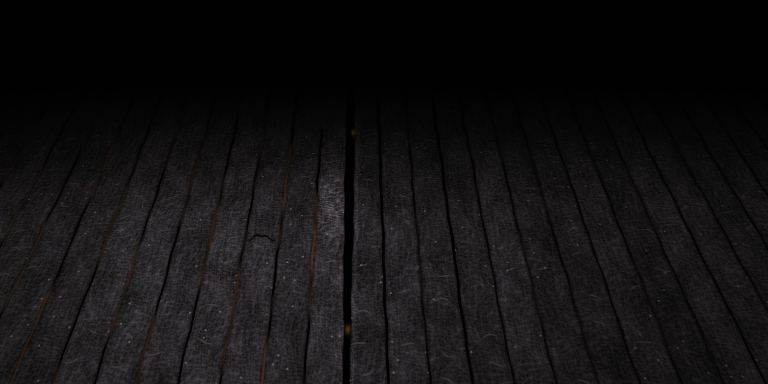
This texture is drawn by a WebGL 1 fragment shader. Its source:

```glsl
precision highp float;
uniform vec2 u_resolution;

const vec2 VANISH = vec2(0.9375, 2.107);   // where the seams converge
const float PLANK = 0.1094;                // plank width at the front edge
const float GAP_X = -0.0365;               // wide gap, relative to VANISH.x
const float GAP_HALF = 0.0105;
const float SEAM_HALF = 0.0022;
const float HORIZON_DARK = 0.80;           // floor is black above this
const float HORIZON_LIT = 0.40;            // floor is fully lit below this
const vec3 WOOD = vec3(0.150, 0.138, 0.147);
const vec3 SCUFF = vec3(0.30, 0.27, 0.28);
const vec3 RUST = vec3(0.30, 0.18, 0.11);
const vec3 BRASS = vec3(0.27, 0.20, 0.09);
const vec3 BLACK = vec3(0.004);

vec2 hash2(vec2 p) {
  vec3 q = fract(p.xyx * vec3(0.1031, 0.1030, 0.0973));
  q += dot(q, q.yzx + 33.33);
  return fract((q.xx + q.yz) * q.zy);
}

// Distance to the nearest scattered point
float cellular(vec2 p) {
  vec2 cell = floor(p), f = fract(p);
  float nearest = 2.0;
  for (int j = -1; j <= 1; j++) {
    for (int i = -1; i <= 1; i++) {
      vec2 o = vec2(float(i), float(j));
      nearest = min(nearest, length(o + hash2(cell + o) - f));
    }
  }
  return nearest;
}

// Sparse curved scratches, at most one per cell
float scratches(vec2 p) {
  vec2 cell = floor(p);
  vec2 r = hash2(cell + 71.0), s = hash2(cell + 19.0);
  vec2 q = fract(p) - mix(vec2(0.3), vec2(0.7), r);
  float a = (s.x - 0.5) * 1.3;
  q = mat2(cos(a), -sin(a), sin(a), cos(a)) * q;
  float arc = abs(q.y + (s.y - 0.5) * 6.0 * q.x * q.x);
  float mark = (1.0 - smoothstep(0.01, 0.05, arc)) * (1.0 - smoothstep(0.08, 0.23, abs(q.x)));
  return mark * step(0.66, hash2(cell + 5.0).x);
}

float specks(vec2 p) {
  vec2 cell = floor(p);
  vec2 q = fract(p) - mix(vec2(0.25), vec2(0.75), hash2(cell + 43.0));
  return (1.0 - smoothstep(0.04, 0.17, length(q))) * step(0.93, hash2(cell + 87.0).y);
}

float spot(vec2 p, vec2 center, vec2 radius) {
  vec2 q = (p - center) / radius;
  return exp(-dot(q, q));
}

void main() {
  vec2 p = gl_FragCoord.xy / u_resolution * vec2(2.0, 1.0);
  float pixel = 1.0 / u_resolution.y;

  // Floor coordinates in perspective
  float persp = VANISH.y / (VANISH.y - p.y);
  vec2 ground = vec2((p.x - VANISH.x) * persp - GAP_X, persp * 2.1);
  float wobble = 0.0012 * (sin(ground.y * 17.0 + p.x * 5.0) + sin(ground.y * 41.0));
  float t = (ground.x + wobble) / PLANK;
  float plank = floor(t), seam = floor(t + 0.5);
  vec2 plankRand = hash2(vec2(plank + 40.0, 3.0));
  vec2 seamRand = hash2(vec2(seam + 60.0, 9.0));
  vec2 wood = ground + vec2(0.0, plankRand.x * 7.0) + 5.0;

  // Grain, crackle and worn patches
  float warp = sin(wood.y * 13.0 + plank) + 0.6 * sin(wood.y * 29.0 + wood.x * 37.0);
  float grain = cellular(vec2(wood.x * 135.0 + warp, wood.y * 22.0));
  float crackle = cellular(vec2(wood.x * 48.0, wood.y * 115.0 + warp * 1.5));
  float fine = cellular(wood * 145.0);
  float wear = cellular(wood * vec2(15.0, 8.0) + 0.2 * warp);
  float rings = sin(wood.x * 330.0 + 3.0 * sin(wood.y * 15.0 + plank * 2.0) + 5.0 * wear);
  float tone = 1.0 + 0.42 * (grain - 0.48) + 0.50 * (crackle - 0.48)
             + 0.48 * (fine - 0.48) + 0.50 * (0.5 - wear) + 0.045 * rings;
  tone *= 0.86 + 0.28 * plankRand.y;
  vec3 color = WOOD * tone;

  // Pale marks
  float dry = smoothstep(0.72, 1.0, crackle) * (1.0 - smoothstep(0.25, 0.65, wear));
  color = mix(color, SCUFF, 0.38 * dry);
  color = mix(color, SCUFF, 0.55 * scratches(wood * vec2(9.0, 12.0)));
  color = mix(color, SCUFF * 1.5, 0.7 * specks(wood * 34.0));
  color *= 1.0 + 0.55 * spot(p, vec2(0.86, 0.49), vec2(0.045, 0.11)) * (0.6 + crackle);

  // Cross crack in a left plank
  float crackY = 0.382 + 0.006 * sin(p.x * 95.0) + 0.003 * sin(p.x * 210.0);
  float crack = (1.0 - smoothstep(0.001, 0.005, abs(p.y - crackY)))
              * (1.0 - smoothstep(0.025, 0.05, abs(p.x - 0.68)));
  color *= 1.0 - 0.75 * crack;

  // Seams: rusty on the left, mostly dark on the right
  float seamDist = abs(t - seam) * PLANK / persp;
  float leftSide = 1.0 - step(0.0, seam);
  float strong = 1.0 - step(0.5, abs(abs(seam - 2.0) - 1.0));
  float halfWidth = SEAM_HALF * (0.75 + 0.35 * seamRand.x + 0.45 * strong);
  float line = 1.0 - smoothstep(halfWidth - pixel * 0.4, halfWidth + pixel * 0.8, seamDist);
  float shade = 1.0 - smoothstep(0.0, 0.011, seamDist);
  color *= 1.0 - 0.35 * shade;
  float patchy = smoothstep(-0.7, 0.9, sin(ground.y * 9.0 + seam * 2.3) + 0.5 * sin(ground.y * 31.0 + seam));
  float rust = patchy * mix(0.22 * step(0.55, seamRand.y), 0.55 + 0.3 * seamRand.y, leftSide);
  rust *= 1.0 - strong;
  color = mix(color, mix(BLACK, RUST, rust), line * mix(0.75, 0.95, max(leftSide, strong)));

  // Wide gap with a lit right lip
  float gapOff = (ground.x + wobble) / persp;
  float gapHalf = GAP_HALF * (0.85 + 0.35 * spot(p, vec2(0.9, 0.5), vec2(1.0, 0.3)));
  float lip = spot(vec2(gapOff, 0.0), vec2(gapHalf + 0.007, 0.0), vec2(0.005, 1.0));
  color += WOOD * 0.45 * lip * (0.5 + fine);
  float gap = 1.0 - smoothstep(gapHalf - pixel, gapHalf + pixel, abs(gapOff));
  color = mix(color, BLACK, gap);

  // Light falling off toward the back and sides
  float light = 1.0 - smoothstep(HORIZON_LIT, HORIZON_DARK, p.y);
  light *= 1.0 - 0.34 * smoothstep(0.35, 1.15, abs(p.x - 0.82));
  light *= 1.0 - 0.45 * (1.0 - smoothstep(0.0, 0.45, p.x)) * smoothstep(0.3, 0.7, p.y);
  light *= 1.0 - 0.14 * smoothstep(0.95, 1.35, p.x);
  light *= 0.88 + 0.22 * spot(p, vec2(0.75, 0.24), vec2(0.9, 0.26));
  color = mix(BLACK, color * 1.06, light);

  // Brass fittings inside the gap
  float fitting = spot(p, vec2(0.906, 0.142), vec2(0.007, 0.012))
                + 0.6 * spot(p, vec2(0.920, 0.654), vec2(0.005, 0.008));
  color += BRASS * fitting;
  gl_FragColor = vec4(color, 1.0);
}
```
